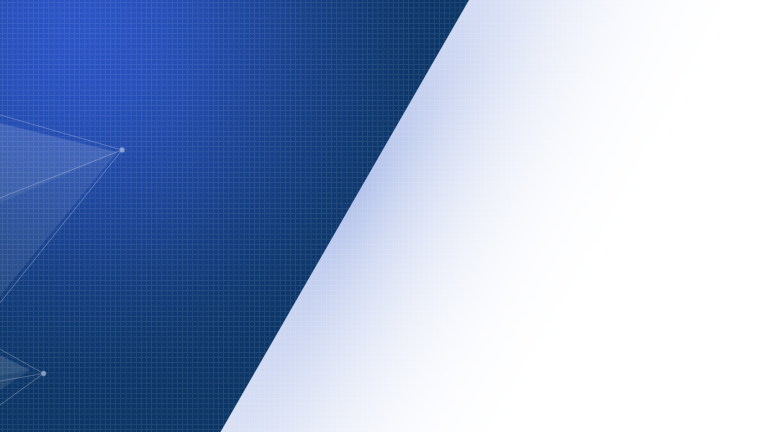
A Shadertoy shader for this background:

```glsl
#define GRID_STEP 0.0119
#define GRID_WIDTH 0.0015
#define GRID_ALPHA 0.13
#define WIRE_WIDTH 0.0018
#define WIRE_ALPHA 0.36
#define DOT_RADIUS 0.006
#define GLOW_RADIUS 0.67
#define GLOW_STRETCH 0.22
#define BLUE_RADIUS 0.92

const vec3 BRIGHT_BLUE = vec3(0.165, 0.325, 0.77);
const vec3 DEEP_BLUE = vec3(0.045, 0.21, 0.40);
const vec3 LAVENDER = vec3(0.70, 0.76, 0.92);
const vec3 WIRE_TINT = vec3(0.80, 0.85, 0.93);

// Coverage of a thin line, filtered over one pixel
float stroke(float dist, float width, float px) {
    return clamp((0.5 * (width + px) - abs(dist)) / px, 0.0, min(1.0, width / px));
}

float segment(vec2 p, vec2 a, vec2 b) {
    vec2 pa = p - a, ba = b - a;
    return length(pa - ba * clamp(dot(pa, ba) / dot(ba, ba), 0.0, 1.0));
}

float grid(vec2 p, float px) {
    vec2 d = abs(fract(p / GRID_STEP) - 0.5) * GRID_STEP;
    return max(stroke(d.x, GRID_WIDTH, px), stroke(d.y, GRID_WIDTH, px));
}

// Two translucent facets between three rays that meet at the tip
float facets(vec2 p, vec2 tip, vec3 ends, float px) {
    vec3 rays = mix(ends, vec3(tip.y), p.x / tip.x);
    vec3 below = smoothstep(-px, px, rays - p.y);
    float inside = 1.0 - smoothstep(-px, px, p.x - tip.x);
    float upper = below.x * (1.0 - below.y);
    float lower = below.y * (1.0 - below.z);
    return inside * (0.14 * upper + 0.085 * lower);
}

// Three wires running from the left border to a dot
float wires(vec2 p, vec2 tip, vec3 ends, float px) {
    float alpha = 0.0;
    for (int i = 0; i < 3; i++) {
        float d = segment(p, vec2(0.0, ends[i]), tip);
        alpha = max(alpha, WIRE_ALPHA * stroke(d, WIRE_WIDTH, px));
    }
    float disc = 1.0 - smoothstep(-px, px, length(p - tip) - DOT_RADIUS);
    return max(alpha, 0.62 * disc);
}

void mainImage(out vec4 fragColor, in vec2 fragCoord) {
    float px = 1.0 / iResolution.y;
    vec2 p = fragCoord * px;

    // Slanted border: distance across it and position along it
    vec2 along = normalize(vec2(0.5752, 1.0));
    vec2 across = vec2(along.y, -along.x);
    float side = dot(p - vec2(0.5104, 0.0), across);
    float span = dot(p - vec2(0.833, 0.56), along);
    float mesh = grid(p, px);

    // Blue panel with its grid
    float shade = smoothstep(0.0, 1.0, length(p - vec2(0.17, 0.94)) / BLUE_RADIUS);
    vec3 panel = mix(BRIGHT_BLUE, DEEP_BLUE, shade);
    panel = mix(panel, vec3(1.0), GRID_ALPHA * mesh);

    // Faceted shapes on the left
    float fill = facets(p, vec2(0.271, 0.648), vec3(0.715, 0.530, 0.315), px)
               + facets(p, vec2(0.069, 0.1435), vec3(0.178, 0.130, 0.097), px);
    float lines = max(
        wires(p, vec2(0.2824, 0.6528), vec3(0.734, 0.542, 0.299), px),
        wires(p, vec2(0.1007, 0.1354), vec3(0.192, 0.118, 0.0625), px));
    panel = mix(panel, vec3(1.0), fill);
    panel = mix(panel, WIRE_TINT, lines);

    // White area with a lavender glow along the border
    float reach = length(vec2(side, span * GLOW_STRETCH)) / GLOW_RADIUS;
    float glow = pow(max(1.0 - reach, 0.0), 3.0);
    vec3 paper = mix(vec3(1.0), LAVENDER, glow * (1.0 - GRID_ALPHA * mesh));

    vec3 color = mix(panel, paper, smoothstep(-0.7 * px, 0.7 * px, side));
    fragColor = vec4(color, 1.0);
}
```
